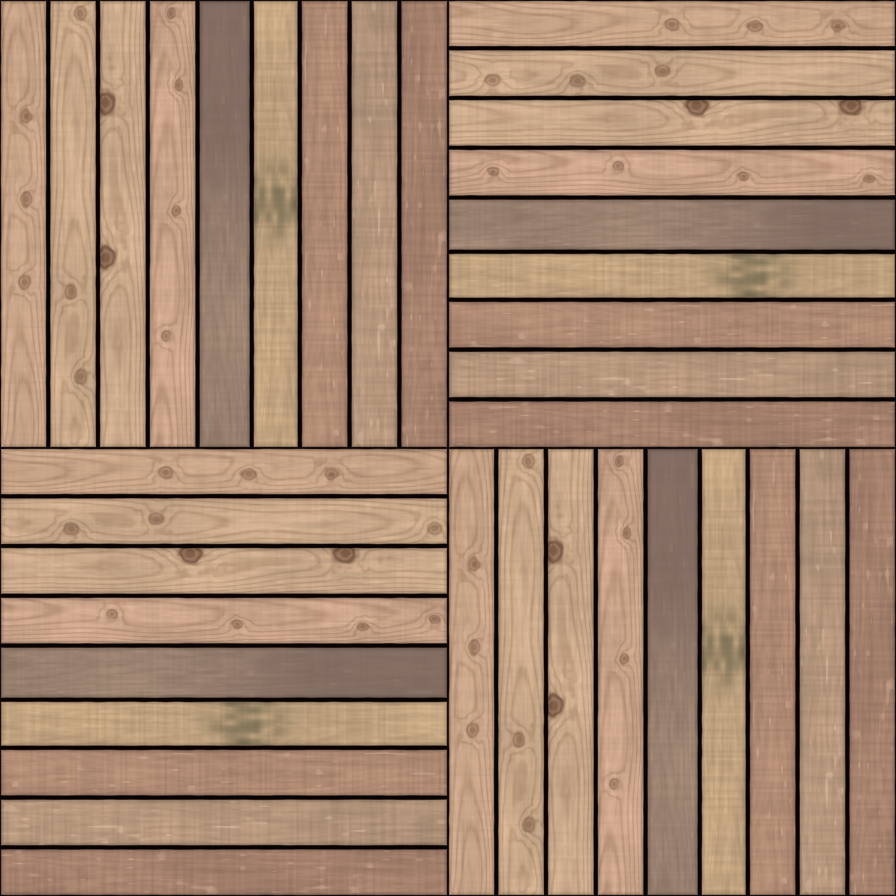
Reproduce this texture procedurally as a three.js fragment shader.

```glsl
#define TILES 2.0
#define PLANKS 9.0
#define GAP 0.0024
#define SEAM 0.0012
#define SOFT 0.0010
#define SHIFT 0.13
#define GRAIN 0.13
#define RINGS 0.11
#define SAW 0.05
#define GAP_COLOR vec3(0.04, 0.01, 0.01)
#define KNOT_COLOR vec3(0.36, 0.24, 0.17)

varying vec2 vUv;

float hash(vec2 p) {
  vec3 q = fract(vec3(p.xyx) * 0.1031);
  q += dot(q, q.yzx + 33.33);
  return fract((q.x + q.y) * q.z);
}

float noise(vec2 p) {
  vec2 i = floor(p), f = fract(p);
  f = f * f * (3.0 - 2.0 * f);
  return mix(mix(hash(i), hash(i + vec2(1.0, 0.0)), f.x),
             mix(hash(i + vec2(0.0, 1.0)), hash(i + vec2(1.0)), f.x), f.y);
}

// Slightly uneven plank borders; the middle plank is the widest
float border(float i) {
  float offset = i < 4.5 ? -0.0035 : (i < 5.5 ? 0.0065 : 0.0025);
  return i / PLANKS + (i < 0.5 || i > PLANKS - 0.5 ? 0.0 : offset);
}

vec3 plankColor(float id) {
  if (id < 0.5) return vec3(0.76, 0.62, 0.51);
  if (id < 2.5) return vec3(0.78, 0.65, 0.53);
  if (id < 3.5) return vec3(0.77, 0.62, 0.52);
  if (id < 4.5) return vec3(0.61, 0.51, 0.44);
  if (id < 5.5) return vec3(0.76, 0.64, 0.50);
  if (id < 6.5) return vec3(0.69, 0.54, 0.45);
  if (id < 7.5) return vec3(0.70, 0.58, 0.48);
  return vec3(0.64, 0.50, 0.42);
}

// Returns knot core, outer ring and grain bulge; p is along and across in tile units
vec3 knots(vec2 p, float id, float lo, float width) {
  vec4 pick = vec4(equal(vec4(id), vec4(0.0, 1.0, 2.0, 3.0)));
  float first = dot(pick, vec4(0.50, 0.10, 0.555, 0.10));
  float spacing = dot(pick, vec4(0.185, 0.19, 0.345, 0.28));
  float count = dot(pick, vec4(3.0, 3.0, 2.0, 4.0));
  float radius = dot(pick, vec4(0.012, 0.013, 0.019, 0.009));
  vec3 result = vec3(0.0);
  for (int k = 0; k < 4; k++) {
    float n = float(k);
    if (n >= count) break;
    float side = id == 2.0 ? 0.15 : 0.28 + 0.4 * hash(vec2(n + 3.0, id + 7.0));
    vec2 d = p - vec2(first + spacing * n, lo + side * width);
    d.x = fract(d.x + 0.5) - 0.5;
    d.x *= 0.8;
    float r = length(d) / radius * (0.85 + 0.3 * noise(p * 90.0));
    result.x = max(result.x, 1.0 - smoothstep(0.3, 0.85, r));
    result.y = max(result.y, exp(-12.0 * (r - 0.9) * (r - 0.9)));
    result.z += exp(-0.22 * r * r);
  }
  return result;
}

void main() {
  // Checker of tiles with horizontal and upright planks
  vec2 cell = min(floor(vUv * TILES), TILES - 1.0);
  vec2 q = vUv * TILES - cell;
  bool upright = mod(cell.x + cell.y, 2.0) > 0.5;
  float along = upright ? q.y : q.x;
  float across = upright ? q.x : 1.0 - q.y;
  float shift = min(cell.x, cell.y) > 0.5 ? 0.0 : SHIFT;

  // The bottom-left to top-right diagonal holds the horizontal tiles
  float id = 0.0;
  for (int i = 1; i < 9; i++) id += step(border(float(i)), across);
  float lo = border(id), hi = border(id + 1.0);
  float t = (across - lo) / (hi - lo);
  vec2 p = vec2(along + shift, across);
  vec2 s = p + vec2(id * 7.3, id * 3.1);

  vec3 color = plankColor(id);
  vec3 knot = knots(p, id, lo, hi - lo);

  // Arched growth rings, bent around the knots
  float center = 0.3 + 0.4 * hash(vec2(id, 5.0));
  float field = 4.0 * s.x + 13.0 * (t - center) * (t - center)
              + 2.2 * noise(s * vec2(5.0, 14.0)) + 2.2 * knot.z;
  float ring = pow(0.5 + 0.5 * sin(6.2832 * field), 3.0) - 0.31;
  float ringAmount = id < 3.5 ? 1.0 : 0.3;
  color *= 1.0 - RINGS * ringAmount * ring * vec3(0.8, 1.0, 1.15);

  // Fine fibres, broad tone changes and saw marks
  float fibre = 0.6 * noise(s * vec2(14.0, 150.0)) + 0.4 * noise(s * vec2(45.0, 260.0));
  float tone = noise(s * vec2(5.0, 18.0)) - 0.5;
  float saw = noise(s * vec2(170.0, 9.0)) - 0.5;
  color *= 1.0 + GRAIN * (fibre - 0.5) + 0.09 * tone;
  color *= 1.0 + SAW * saw * (id > 4.5 ? 1.6 : 0.8);

  // Weathered grey end, green-grey stain and pale scuffs
  if (id == 4.0) color = mix(color, vec3(0.46, 0.38, 0.35),
                             0.65 * smoothstep(0.45, 0.9, p.x + 0.15 * tone));
  float stain = exp(-pow((p.x - 0.68) / 0.085, 2.0)) * noise(s * vec2(35.0, 70.0));
  if (id == 5.0) color = mix(color, vec3(0.38, 0.36, 0.27), 0.75 * stain);
  float scuff = smoothstep(0.84, 0.96, noise(s * vec2(28.0, 110.0)));
  color += 0.07 * scuff * (id > 5.5 ? 1.0 : 0.4);

  // Knots
  color = mix(color, KNOT_COLOR, knot.y * (id == 2.0 ? 0.7 : 0.38));
  color = mix(color, KNOT_COLOR * 1.15, knot.x * (id == 2.0 ? 0.75 : 0.5));

  // Shaded plank edges, dark gaps and thin tile seams
  float wobble = 0.0005 * (noise(s * vec2(40.0, 3.0)) - 0.5);
  float low = (across - lo) / TILES - (id < 0.5 ? SEAM : GAP);
  float high = (hi - across) / TILES - (id > PLANKS - 1.5 ? SEAM : GAP);
  float ends = min(along, 1.0 - along) / TILES - SEAM;
  float d = min(min(low, high) + wobble, ends);
  color *= 1.0 - 0.16 * (1.0 - smoothstep(0.0, 0.005, d));
  color = mix(GAP_COLOR, color, smoothstep(-SOFT, SOFT, d));

  gl_FragColor = vec4(clamp(color, 0.0, 1.0), 1.0);
}
```
